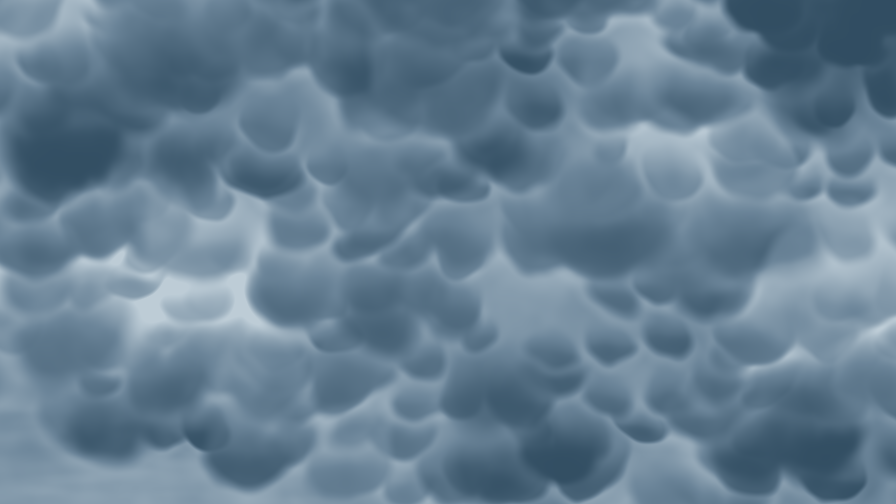
Give the GLSL for this texture, as a WebGL 2 fragment shader.

```glsl
#version 300 es
precision highp float;

uniform vec2 u_resolution;
out vec4 fragColor;

#define LAYERS 4
#define FINEST_CELL 0.125
#define LAYER_GROWTH 1.29
#define ROW_SPACING 0.75
#define RIM_SOFTNESS 0.33
#define RIM_GLOW 0.06
#define WARP 0.05
#define CONTRAST 1.14
#define BRIGHTNESS -0.085
#define SHADOW_COLOR vec3(0.19, 0.30, 0.38)
#define MIDDLE_COLOR vec3(0.42, 0.52, 0.60)
#define LIGHT_COLOR vec3(0.74, 0.80, 0.84)

// Integer hash giving three values in 0..1
vec3 hash3(vec2 cell, int seed) {
    uvec3 v = uvec3(ivec3(ivec2(cell), seed)) * 1664525u + 1013904223u;
    v += v.yzx * v.zxy;
    v ^= v >> 16u;
    v += v.yzx * v.zxy;
    return vec3(v >> 8u) / 16777216.0;
}

float noise(vec2 p) {
    vec2 i = floor(p), f = fract(p);
    f = f * f * f * (f * (f * 6.0 - 15.0) + 10.0);
    float low = mix(hash3(i, 91).x, hash3(i + vec2(1, 0), 91).x, f.x);
    float high = mix(hash3(i + vec2(0, 1), 91).x, hash3(i + 1.0, 91).x, f.x);
    return mix(low, high, f.y);
}

float fbm(vec2 p) {
    float sum = 0.0, weight = 0.5;
    for (int i = 0; i < 3; i++) {
        sum += weight * noise(p);
        p = mat2(1.6, 1.2, -1.2, 1.6) * p + 7.3;
        weight *= 0.5;
    }
    return sum / 0.875;
}

// Broad light and shade over the whole cloud deck
float deckTone(vec2 p) {
    float tone = 0.51 + 0.64 * (noise(p * 3.2 + 3.7) - 0.5);
    vec2 corner = p - vec2(1.75, 0.88);
    tone -= 0.48 * exp(-10.0 * dot(corner, corner));
    float band = p.y - 0.47 - 0.12 * p.x;
    tone += 0.13 * exp(-45.0 * band * band);
    return tone - 0.09 * smoothstep(0.65, 1.0, p.y);
}

// Height above the smooth sky in the lower left
float deckCover(vec2 p) {
    return smoothstep(0.04, 0.10, p.y - 0.15 + 0.25 * p.x);
}

// Hanging pouches of one size; higher rows cover lower ones
float addPouches(float tone, vec2 p, float size, float presence, float depth, int layer) {
    vec2 cellSize = size * vec2(1.0, ROW_SPACING);
    vec2 home = floor(p / cellSize);
    for (int row = -2; row <= 2; row++) {
        for (int col = -1; col <= 1; col++) {
            vec2 cell = home + vec2(col, row);
            vec3 h = hash3(cell, layer);
            vec3 g = hash3(cell, layer + 40);
            if (g.x > presence) continue;
            vec2 center = (cell + 0.5 + 0.7 * (h.xy - 0.5)) * cellSize;
            float radius = size * mix(0.42, 0.62, h.z);
            vec2 q = (p - center) / (radius * vec2(1.0, mix(0.78, 1.1, g.y)));
            q.x += 0.6 * (g.z - 0.5) * q.y;
            q.y *= q.y > 0.0 ? 0.75 : 1.0;
            float d = length(q);
            if (d > 1.35) continue;

            float cover = deckCover(center);
            float below = smoothstep(0.3, -0.6, q.y);
            tone += RIM_GLOW * cover * below * smoothstep(1.35, 0.9, d);

            float softness = RIM_SOFTNESS * mix(0.7, 1.6, h.x);
            float body = smoothstep(1.0, 1.0 - softness, d);
            body *= smoothstep(0.95, -0.25, q.y) * cover;
            float shade = 0.34 * smoothstep(-0.5, 0.9, q.y) - 0.08 * below;
            shade += 0.13 * d * d + 0.20 * (g.y - 0.5) - 0.11;
            shade = deckTone(center) + depth * shade;
            tone = mix(tone, shade, mix(0.65, 0.95, h.y) * body);
        }
    }
    return tone;
}

vec3 cloudColor(float tone) {
    // Rounded floor keeps modelling inside the darkest pouches
    tone = 0.5 * (tone + sqrt(tone * tone + 0.01));
    vec3 color = mix(SHADOW_COLOR, MIDDLE_COLOR, clamp(tone * 2.0, 0.0, 1.0));
    return mix(color, LIGHT_COLOR, clamp(tone * 2.0 - 1.0, 0.0, 1.0));
}

void main() {
    vec2 p = gl_FragCoord.xy / u_resolution.y;
    vec2 bend = vec2(fbm(p * 7.0), fbm(p * 7.0 + 31.0)) - 0.5;
    vec2 warped = p + WARP * bend;

    // Bright gaps, with flat streaks in the open sky
    float streaks = 0.70 + 0.26 * (fbm(p * vec2(3.0, 14.0)) - 0.5);
    float tone = mix(streaks, deckTone(p) + 0.25, deckCover(p));

    float size = FINEST_CELL;
    for (int i = 0; i < LAYERS; i++) {
        float order = float(i) / float(LAYERS - 1);
        float presence = mix(0.88, 0.38, order);
        tone = addPouches(tone, warped, size, presence, mix(0.75, 1.0, order), i + 5);
        size *= LAYER_GROWTH;
    }

    // Faint vapour over the pouches
    tone += 0.18 * (fbm(p * 8.0 + 12.0) - 0.5);
    tone = 0.5 + CONTRAST * (tone - 0.5) + BRIGHTNESS;
    fragColor = vec4(cloudColor(tone), 1.0);
}
```
